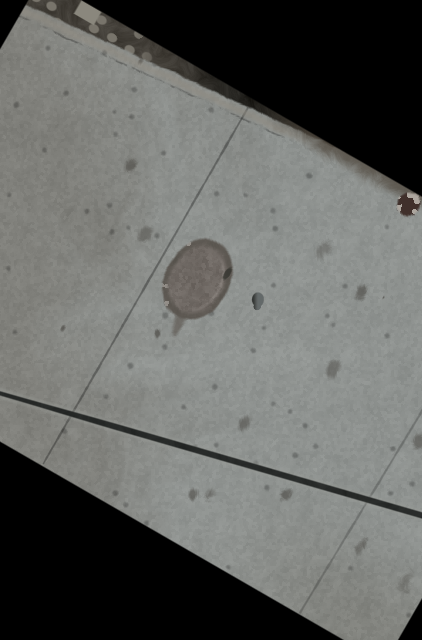
Reproduce this texture procedurally as a Shadertoy shader.

```glsl
vec2 hash2(vec2 p) {
    vec3 q = fract(p.xyx * vec3(.1031, .1030, .0973));
    q += dot(q, q.yzx + 33.33);
    return fract((q.xx + q.yz) * q.zy);
}

// Cellular noise: distance to the nearest point, and that cell's random value
vec2 cells(vec2 p) {
    vec2 base = floor(p), best = vec2(9., 0.);
    for (int j = -1; j <= 1; j++)
    for (int i = -1; i <= 1; i++) {
        vec2 cell = base + vec2(i, j), rnd = hash2(cell + 57.);
        float d = length(cell + .15 + .7 * rnd - p);
        if (d < best.x) best = vec2(d, fract(rnd.x * 17. + rnd.y * 31.));
    }
    return best;
}

// Layered, warped sines, roughly -1 to 1
float mottle(vec2 p) {
    float sum = 0., amp = .55;
    for (int i = 0; i < 5; i++) {
        p = mat2(.8, .6, -.6, .8) * p * 1.9 + 2.3;
        p += .7 * sin(p.yx * 1.3);
        sum += amp * sin(p.x) * sin(p.y);
        amp *= .65;
    }
    return sum;
}

float segment(vec2 p, vec2 a, vec2 b) {
    vec2 ab = b - a;
    return length(p - a - ab * clamp(dot(p - a, ab) / dot(ab, ab), 0., 1.));
}

// Axes of the tilted slab
vec2 tilt(vec2 p) {
    return vec2(.866 * p.x - .5 * p.y, .5 * p.x + .866 * p.y);
}

const vec3 stains[16] = vec3[16](
    vec3(.225, .632, .014), vec3(.508, .613, .015), vec3(.566, .544, .011), vec3(.521, .424, .013),
    vec3(.382, .339, .012), vec3(.302, .227, .011), vec3(.326, .226, .012), vec3(.447, .227, .011),
    vec3(.246, .479, .008), vec3(.098, .487, .006), vec3(.202, .740, .011), vec3(.219, .904, .007),
    vec3(.634, .091, .018), vec3(.566, .147, .012), vec3(.654, .310, .012), vec3(.599, .535, .004));

void mainImage(out vec4 fragColor, in vec2 fragCoord) {
    vec2 p = fragCoord / iResolution.y;
    float px = 1. / iResolution.y;
    vec2 q = tilt(p);
    float broad = mottle(p * 5.), rough = mottle(p * 38.);
    vec2 grain = cells(p * 190.);

    // Concrete: cool in the middle, warmer toward the upper left and lower right
    vec3 color = mix(vec3(.505, .505, .485), vec3(.56, .575, .565), smoothstep(0., .4, p.x + .12 * broad));
    color = mix(color, vec3(.505, .51, .49), smoothstep(.16, .48, q.x) * smoothstep(.48, .3, q.y));
    color += .014 * broad + .013 * rough + .035 * (grain.y - .5);
    color += .012 * mottle(vec2(q.x * 60., q.y * 14.));

    // Sparse pits
    vec2 pit = cells(p * 32. + 4.);
    color *= 1. - .22 * step(.86, pit.y) * smoothstep(.2, .04, pit.x + .04 * rough);

    // Scattered stains
    for (int i = 0; i < 16; i++) {
        vec3 s = stains[i];
        float d = length(tilt(p - s.xy) * vec2(1.3, .85)) / s.z + .5 * rough;
        float strength = .65 - .3 * smoothstep(.008, .016, s.z);
        color = mix(color, vec3(.28, .27, .25), strength * smoothstep(1.15, .3, d));
    }

    // Hairline cracks
    float crack = segment(p, vec2(.387, .831), vec2(.068, .276)) + .0006 * rough;
    color *= 1. - .3 * smoothstep(.0012 + px, .0004, crack);
    crack = segment(p, vec2(.662, .362), vec2(.469, .043)) + .0006 * rough;
    color *= 1. - .2 * smoothstep(.0014 + px, .0004, crack);

    // Oval patch with a dark, broken rim and a short drip
    vec2 o = tilt(p - vec2(.3086, .5638));
    float oval = length(o / vec2(.0495, .065)) + .035 * rough;
    float drip = segment(p, vec2(.284, .506), vec2(.273, .477)) - .007 * smoothstep(.465, .51, p.y);
    color = mix(color, vec3(.38, .36, .335), .7 * smoothstep(.006, -.003, drip + .003 * rough));
    vec3 patchColor = vec3(.435, .41, .39) + .03 * rough + .05 * (grain.y - .5);
    float rim = smoothstep(.78, .93, oval);
    patchColor = mix(patchColor, vec3(.335, .32, .295), rim * (.7 + .3 * rough));
    patchColor += .06 * smoothstep(.07, .0, abs(oval - .76)) * smoothstep(0., .03, o.x);
    patchColor += .2 * rim * step(.87, cells(p * 140.).y) * step(o.x, -.02);
    color = mix(color, patchColor, smoothstep(1.06, .97, oval));
    float chip = length(tilt(p - vec2(.355, .572)) / vec2(.005, .013)) + .2 * rough;
    color = mix(color, vec3(.2, .2, .18), .8 * smoothstep(1.1, .6, chip));

    // Small chip with a shaded left edge
    vec2 c = p - vec2(.403, .532);
    float stone = min(length(c / vec2(.0095, .012)), length((c + vec2(.001, .011)) / .006)) + .08 * rough;
    vec3 stoneColor = mix(vec3(.19, .2, .19), vec3(.39, .41, .41), smoothstep(-.009, .001, c.x));
    color = mix(color, stoneColor, smoothstep(1.1, .85, stone));

    // Dark straight groove
    float groove = segment(p, vec2(-.02, .3912), vec2(.68, .1887));
    float halfWidth = mix(.0032, .0047, smoothstep(0., .2, p.x));
    color = mix(color, vec3(.6, .61, .59), .35 * smoothstep(.011, .006, groove));
    color = mix(color, vec3(.15, .16, .155) + .025 * rough, smoothstep(halfWidth + px, halfWidth - px, groove));

    // Pale kerb, dirt strip and rubble along the upper edge
    float kerb = p.y - (.9896 - .46 * (p.x - .0456)) + .0025 * rough;
    float reach = smoothstep(.5, .44, p.x);
    color = mix(color, vec3(.57, .55, .51), .55 * reach * smoothstep(.012, 0., abs(kerb + .011)));
    color *= 1. - .28 * reach * smoothstep(.003, 0., abs(kerb + .021)) * smoothstep(-.4, .5, rough);
    vec3 dirt = mix(vec3(.26, .245, .22), vec3(.13, .125, .11), smoothstep(.25, .38, p.x)) + .06 * rough;
    vec2 rubble = cells(q * vec2(36., 44.));
    dirt = mix(dirt, vec3(.47, .455, .42), step(.6, rubble.y) * smoothstep(.36, .24, rubble.x) * smoothstep(.27, .2, p.x));
    vec2 slab = abs(tilt(p - vec2(.137, .98)) / vec2(.018, .012));
    dirt = mix(dirt, vec3(.54, .53, .49), smoothstep(1.1, .9, max(slab.x, slab.y)));
    color = mix(color, dirt, smoothstep(-.002, .003, kerb));
    float edgeDirt = smoothstep(.9, .929, q.y + .008 * rough) * smoothstep(.38, .5, p.x);
    color = mix(color, vec3(.31, .28, .24), .75 * edgeDirt);

    // Rusty lump with pale flecks
    float lump = length(tilt(p - vec2(.638, .681)) / vec2(.017, .021)) + .16 * rough;
    vec3 rust = mix(vec3(.25, .19, .17), vec3(.68, .65, .62), step(.62, cells(p * 110.).y));
    color = mix(color, rust, smoothstep(1.1, .8, lump));

    // Tilted outline against black
    vec2 outside = abs(q - vec2(.0385, .599)) - vec2(.5, .3305);
    fragColor = vec4(color * smoothstep(px, -px, max(outside.x, outside.y)), 1.);
}
```
